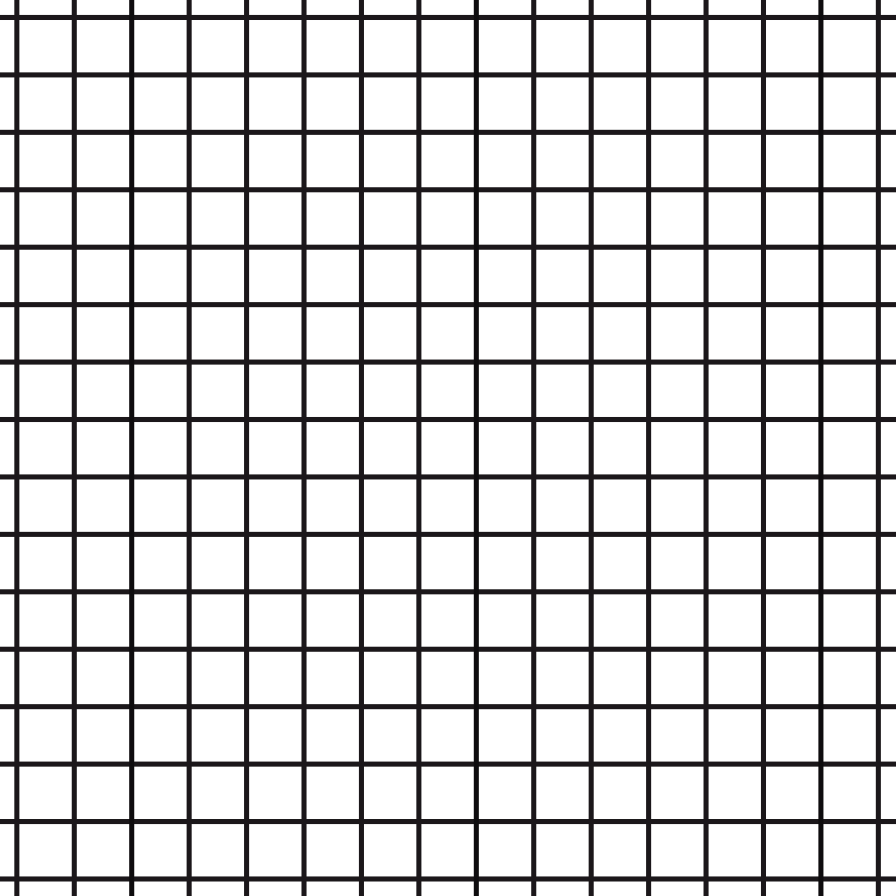
Write a Shadertoy shader that draws this pattern.

```glsl
// Plain square grid: thin near-black rules on white, cropped mid-cell at the borders.
// Each axis measures the distance to its nearest rule and turns it into
// box-filtered coverage; every sixth upright rule is printed slightly darker.

const float PITCH = 0.0641;                    // spacing of the rules
const float LINE_WIDTH = 0.00565;
const vec2 FIRST_RULE = vec2(0.0188, 0.0195);  // offset from the top left corner
const vec3 PAPER = vec3(1.0);
const vec3 INK = vec3(0.105, 0.092, 0.100);
const vec3 DARK_INK = vec3(0.055, 0.048, 0.055);
const float DARK_PERIOD = 6.0;                 // upright rules per darker one
const float DARK_INDEX = 2.0;

// Coverage of the rules across each axis, filtered over one pixel.
vec2 ruleCoverage(vec2 cell, float pixel) {
    vec2 dist = abs(fract(cell + 0.5) - 0.5) * PITCH;
    return clamp((0.5 * LINE_WIDTH - dist) / pixel + 0.5, 0.0, 1.0);
}

void mainImage(out vec4 fragColor, in vec2 fragCoord) {
    // Canvas units, measured from the top left
    float pixel = 1.0 / min(iResolution.x, iResolution.y);
    vec2 p = vec2(fragCoord.x, iResolution.y - fragCoord.y) * pixel;
    vec2 cell = (p - FIRST_RULE) / PITCH;

    // Level rules first, upright rules on top
    vec2 cover = ruleCoverage(cell, pixel);
    float column = mod(floor(cell.x + 0.5), DARK_PERIOD);
    float isDark = 1.0 - step(0.5, abs(column - DARK_INDEX));
    vec3 uprightInk = mix(INK, DARK_INK, isDark);

    vec3 color = mix(PAPER, INK, cover.y);
    color = mix(color, uprightInk, cover.x);
    fragColor = vec4(color, 1.0);
}
```
